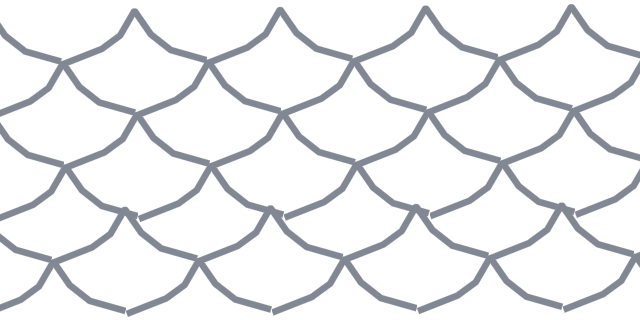
This pattern is drawn by a Shadertoy shader. Its source:

```glsl
// Fish-scale line pattern: rows of staggered scales drawn as bent grey strokes.
// Each cell holds one peak with two three-part legs; rows stack in bands of four,
// each band slipping sideways, and the whole sheet climbs slightly to the right.
// Lengths are in scale widths.
#define VIEW_HEIGHT 2.198   // canvas height
#define FIRST_PEAK vec2(0.924, 2.109)
#define ROW_STEP vec2(0.509, -0.3555)
#define BAND_STEP vec2(-0.066, -1.362)
#define ROWS_PER_BAND 4
#define ROWS 6
#define CLIMB 0.0096
#define HALF_STROKE 0.0226
#define INK vec3(0.51, 0.53, 0.58)
#define PAPER vec3(1.0)

// Distance to the edge of a stroke with round ends.
float roundStroke(vec2 p, vec2 a, vec2 b) {
    vec2 ap = p - a, ab = b - a;
    float t = clamp(dot(ap, ab) / dot(ab, ab), 0.0, 1.0);
    return length(ap - ab * t) - HALF_STROKE;
}

// Distance to the edge of a stroke with square-cut ends.
float bluntStroke(vec2 p, vec2 a, vec2 b) {
    float len = length(b - a);
    vec2 dir = (b - a) / len;
    vec2 q = p - 0.5 * (a + b);
    float along = abs(dot(q, dir)) - 0.5 * len;
    float across = abs(dot(q, vec2(-dir.y, dir.x))) - HALF_STROKE;
    return max(along, across);
}

// One leg: steep from the peak, flattening over two bends to a cut foot.
float leg(vec2 p, vec2 peak, vec2 knee, vec2 ankle, vec2 foot) {
    float d = min(roundStroke(p, peak, knee), roundStroke(p, knee, ankle));
    return min(d, bluntStroke(p, ankle, foot));
}

// Peak at the origin; the left leg reaches a little lower than the right.
float scalePeak(vec2 p) {
    float right = leg(p, vec2(0.004, 0.0), vec2(0.112, -0.157),
                      vec2(0.249, -0.266), vec2(0.495, -0.338));
    float left = leg(p, vec2(-0.004, 0.0), vec2(-0.099, -0.163),
                     vec2(-0.225, -0.254), vec2(-0.496, -0.358));
    return min(left, right);
}

void mainImage(out vec4 fragColor, in vec2 fragCoord) {
    float pixel = VIEW_HEIGHT / iResolution.y;
    vec2 p = fragCoord * pixel;
    p.y -= CLIMB * p.x;

    // Nearest stroke over all rows, each repeated endlessly across.
    float d = 1e3;
    for (int row = 0; row < ROWS; row++) {
        float band = float(row / ROWS_PER_BAND);
        float step = float(row % ROWS_PER_BAND);
        vec2 q = p - FIRST_PEAK - step * ROW_STEP - band * BAND_STEP;
        q.x = fract(q.x + 0.5) - 0.5;
        d = min(d, scalePeak(q));
    }

    float ink = 1.0 - smoothstep(-0.75 * pixel, 0.75 * pixel, d);
    fragColor = vec4(mix(PAPER, INK, ink), 1.0);
}
```
